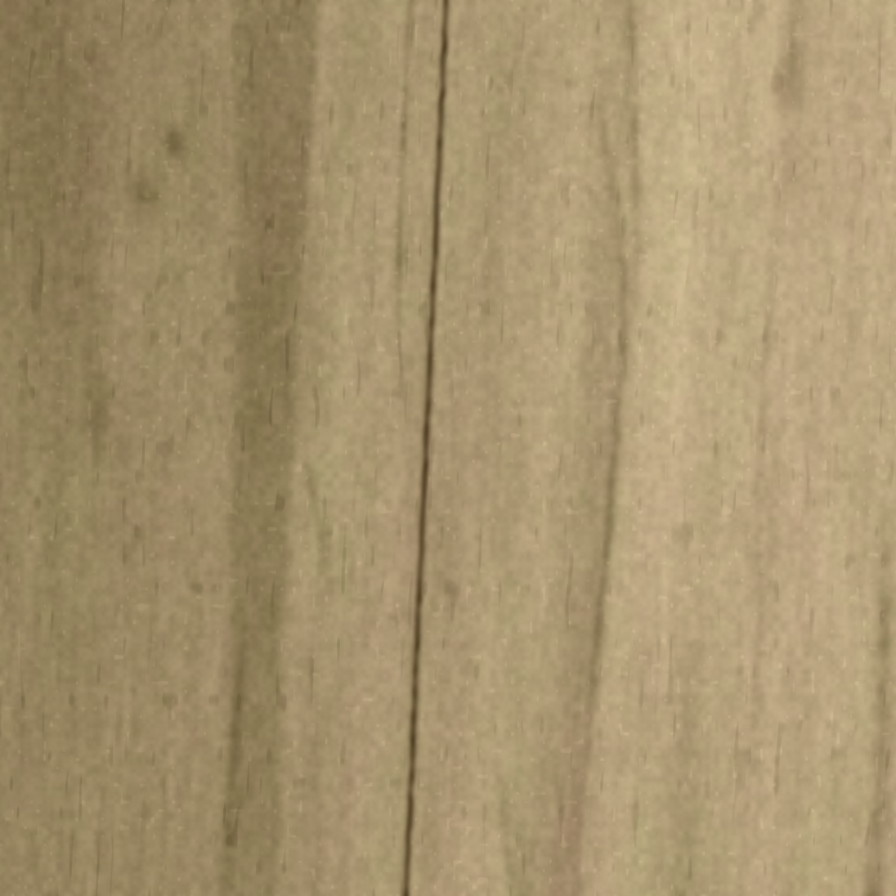
Reproduce this texture procedurally as a three.js fragment shader.

```glsl
varying vec2 vUv;

float hash(vec2 p) {
  p = fract(p * vec2(0.1031, 0.1137));
  p += dot(p, p.yx + 33.33);
  return fract((p.x + p.y) * p.x * 91.7);
}

float noise(vec2 p) {
  vec2 i = floor(p), f = fract(p);
  f = f * f * (3.0 - 2.0 * f);
  return mix(mix(hash(i), hash(i + vec2(1, 0)), f.x),
             mix(hash(i + vec2(0, 1)), hash(i + vec2(1, 1)), f.x), f.y);
}

// Noise around zero, from -1 to 1
float ripple(vec2 p) {
  return 2.0 * noise(p + 17.0) - 1.0;
}

float fbm(vec2 p) {
  float sum = 0.0, amp = 0.5;
  for (int i = 0; i < 4; i++) {
    sum += amp * ripple(p);
    p = p * 2.03 + 11.7;
    amp *= 0.5;
  }
  return sum;
}

// Soft, uneven line from a to b that fades at both ends
float streak(vec2 p, vec2 a, vec2 b, float width) {
  vec2 d = b - a;
  float t = dot(p - a, d) / dot(d, d);
  float off = length(p - a - d * clamp(t, 0.0, 1.0)) / width;
  float wear = 0.75 + 0.45 * ripple(vec2(a.x * 90.0, p.y * 28.0));
  return wear * exp(-off * off) * smoothstep(-0.05, 0.2, t) * smoothstep(1.05, 0.7, t);
}

float knot(vec2 p, vec2 center, vec2 size) {
  vec2 d = (p - center) / size;
  return exp(-dot(d, d));
}

void main() {
  vec2 p = vUv;
  vec2 warped = p + vec2(0.005 * ripple(p * vec2(5.0, 4.0)) + 0.0025 * ripple(p * vec2(30.0, 24.0)), 0.0);
  vec2 grain = vec2(warped.x - 0.035 * p.y, p.y);

  // Light grows from the shaded upper left to the right
  float tone = mix(0.22, 0.84, smoothstep(0.05, 0.85, p.x));
  tone -= 0.34 * smoothstep(0.22, 0.0, p.x) * smoothstep(0.4, 1.0, p.y);
  tone -= 0.16 * smoothstep(0.4, 0.0, p.y) * smoothstep(0.5, 0.9, p.x);
  tone += 0.05 * smoothstep(0.33, 0.37, p.x) * smoothstep(0.5, 0.44, p.x);
  tone += 0.12 * smoothstep(0.70, 0.76, p.x) * smoothstep(0.2, 0.6, p.y);

  // Long grain and soft fibres
  tone += 0.24 * fbm(grain * vec2(17.0, 1.6));
  tone += 0.15 * fbm(grain * vec2(55.0, 4.5));
  tone += 0.06 * ripple(grain * vec2(140.0, 22.0));

  // Blurred speckle with sparse dark pores and pale flecks
  tone += 0.13 * ripple(p * vec2(120.0, 100.0)) + 0.07 * ripple(p * 200.0);
  tone -= 0.28 * smoothstep(0.78, 0.98, noise(grain * vec2(130.0, 32.0) + 60.0));
  tone += 0.22 * smoothstep(0.82, 0.98, noise(p * vec2(140.0, 105.0) + 90.0));

  // Wide dark band in the left board
  float bandMid = 0.278 + 0.026 * smoothstep(0.0, 0.9, p.y);
  float bandHalf = 0.031 + 0.016 * smoothstep(0.4, 1.0, p.y);
  float band = smoothstep(0.009, -0.009, abs(warped.x - bandMid) - bandHalf);
  tone -= 0.34 * band;

  // Winding vein with a shaded flank on its left
  float veinX = 0.65 + 0.048 * smoothstep(0.0, 0.7, p.y) - 0.034 * smoothstep(0.66, 0.95, p.y);
  float side = warped.x - veinX;
  float flank = smoothstep(-0.085, -0.01, side) * smoothstep(0.006, -0.004, side);
  flank *= smoothstep(0.95, 0.5, p.y);
  float vein = exp(-pow(side / 0.007, 2.0)) * smoothstep(0.03, 0.4, p.y) * smoothstep(0.97, 0.75, p.y);
  tone -= 0.28 * flank + (0.40 + 0.22 * ripple(vec2(5.0, p.y * 26.0))) * vein;

  // Single streaks
  tone -= 0.52 * streak(warped, vec2(0.697, 1.1), vec2(0.712, 0.66), 0.007);
  tone -= 0.70 * streak(warped, vec2(0.455, 1.1), vec2(0.443, 0.55), 0.005);
  tone -= 0.50 * streak(warped, vec2(0.892, 1.15), vec2(0.875, 0.72), 0.015);
  tone -= 0.35 * streak(warped, vec2(0.860, 0.75), vec2(0.838, 0.1), 0.007);
  tone -= 0.60 * streak(warped, vec2(0.985, 0.45), vec2(0.978, -0.15), 0.009);
  tone -= 0.35 * streak(warped, vec2(0.338, 0.50), vec2(0.373, 0.32), 0.006);
  tone -= 0.25 * streak(warped, vec2(0.555, 0.15), vec2(0.580, -0.03), 0.006);
  tone -= 0.35 * streak(warped, vec2(0.268, 0.32), vec2(0.246, -0.05), 0.006);

  // Small knots
  tone -= 0.65 * knot(warped, vec2(0.193, 0.84), vec2(0.012, 0.018));
  tone -= 0.50 * knot(warped, vec2(0.160, 0.785), vec2(0.017, 0.022));
  tone -= 0.38 * knot(warped, vec2(0.108, 0.54), vec2(0.014, 0.045));

  vec3 wood = mix(vec3(0.55, 0.48, 0.34), vec3(0.76, 0.68, 0.53), clamp(tone, -0.5, 1.25));

  // Drift between rosy and greenish wood
  float rosy = fbm(grain * vec2(14.0, 2.5)) + 0.45 * ripple(p * 60.0) + 0.4 * flank - 0.25 * band;
  wood += rosy * vec3(0.012, -0.008, 0.012);

  // Leaning, rough seam with a lit right edge
  float seam = p.x - mix(0.453, 0.498, p.y) - 0.0008 * ripple(vec2(3.0, p.y * 60.0));
  wood += 0.02 * exp(-pow((seam - 0.009) / 0.005, 2.0));
  float gap = exp(-pow(seam / 0.0042, 2.0)) * (0.80 + 0.18 * ripple(vec2(9.0, p.y * 75.0)));
  wood = mix(wood, vec3(0.32, 0.25, 0.14), gap);

  gl_FragColor = vec4(wood, 1.0);
}
```
